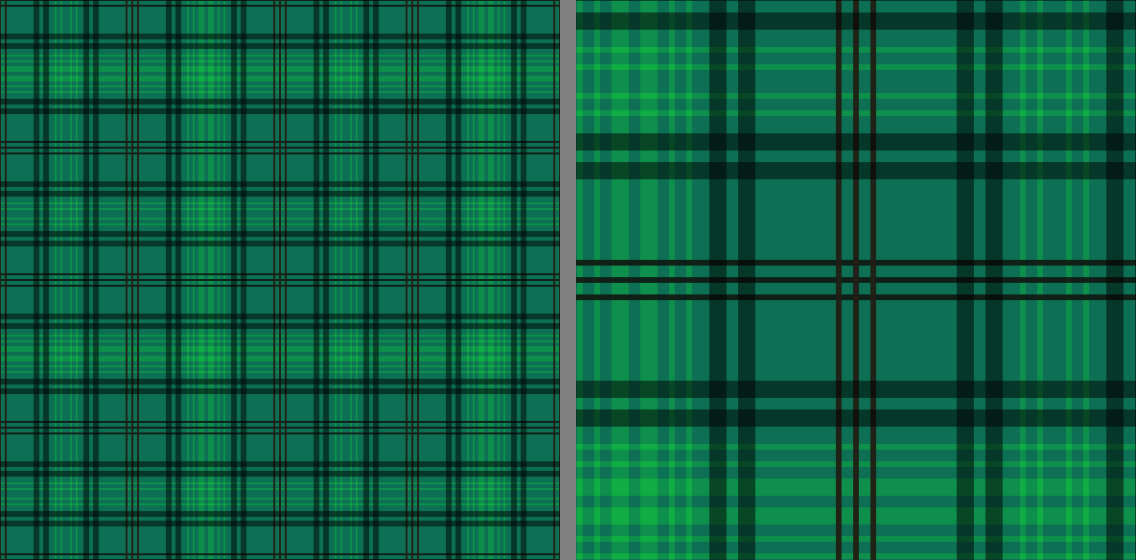
Left, the full canvas; right, a detail of the centre.
A WebGL 2 fragment shader for this pattern:

```glsl
#version 300 es
precision highp float;
// Green tartan: one mirrored sequence of stripes, counted in threads, is used
// for both warp and weft. Green stripes add a tint, broad dark bands halve the
// light, and fine dark lines lie on top. Whole repeats make it tile.

uniform vec2 u_resolution;
out vec4 outColor;

const float REPEATS = 2.0;         // setts across and down
const float SETT_THREADS = 146.0;  // threads in one sett
const float SECOND_PIVOT = 69.0;   // thread of the second mirror axis
const float THIN = 1.0;            // stripe widths in threads
const float BROAD = 3.0;

const vec3 GROUND = vec3(0.05, 0.44, 0.33);
const vec3 GREEN_TINT = vec3(0.005, 0.12, -0.035);
const vec3 WARP_LINE = vec3(0.13, 0.12, 0.08);
const vec3 WEFT_LINE = vec3(0.06, 0.11, 0.08);
const float BAND_SHADE = 0.5;
const float LINE_OPACITY = 0.95;

// Exact box-filtered coverage of a stripe by one pixel.
float stripe(float pos, float center, float width, float pixel) {
  float lo = center - 0.5 * width;
  float hi = center + 0.5 * width;
  return (clamp(pos + 0.5 * pixel, lo, hi) - clamp(pos - 0.5 * pixel, lo, hi)) / pixel;
}

// Coverage along one axis: x = green stripes, y = dark bands, z = fine lines.
vec3 sett(float coord, float pixel) {
  float thread = fract(coord * REPEATS) * SETT_THREADS;
  // Distance to the nearest mirror axis
  float d = min(abs(thread - SECOND_PIVOT), min(thread, SETT_THREADS - thread));

  float green = stripe(d, 29.0, THIN, pixel) + stripe(d, 32.0, THIN, pixel);
  // Only the wider green group has the broad central pair
  green += stripe(d, 36.0, BROAD, pixel) * step(SECOND_PIVOT, thread);

  float band = stripe(d, 19.0, BROAD, pixel) + stripe(d, 24.0, BROAD, pixel);
  float line = stripe(d, 0.0, THIN, pixel) + stripe(d, 3.0, THIN, pixel);
  return vec3(green, band, line);
}

void main() {
  vec2 uv = gl_FragCoord.xy / u_resolution;
  vec2 pixel = REPEATS * SETT_THREADS / u_resolution;
  vec3 warp = sett(uv.x, pixel.x);
  vec3 weft = sett(uv.y, pixel.y);

  // Green stripes add where they cross; dark bands multiply
  vec3 color = GROUND + GREEN_TINT * (warp.x + weft.x);
  color *= mix(1.0, BAND_SHADE, warp.y) * mix(1.0, BAND_SHADE, weft.y);

  // Fine lines, darkened again under the crossing bands
  vec3 weftLine = WEFT_LINE * mix(1.0, BAND_SHADE, warp.y);
  vec3 warpLine = WARP_LINE * mix(1.0, BAND_SHADE, weft.y);
  color = mix(color, weftLine, weft.z * LINE_OPACITY);
  color = mix(color, warpLine, warp.z * LINE_OPACITY);

  outColor = vec4(color, 1.0);
}
```
